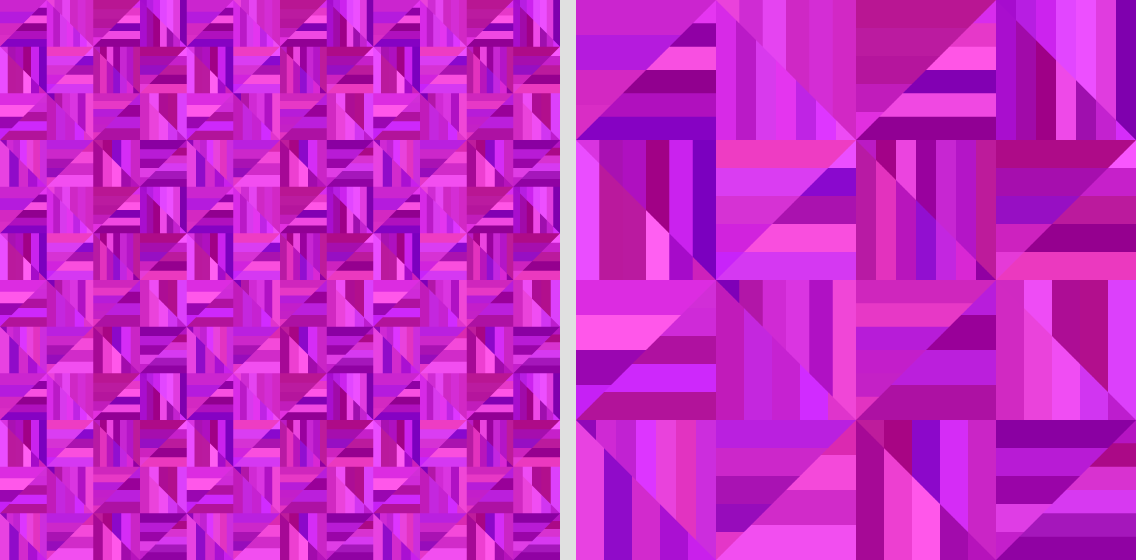
Left: the whole. Right: its middle third, enlarged.
Reproduce this pattern procedurally as a WebGL 1 fragment shader.

```glsl
precision highp float;

uniform vec2 u_resolution;

float hash(vec3 p) {
    p = fract(p * vec3(0.1031, 0.1130, 0.0973) + 0.37);
    p += dot(p, p.yzx + 33.33);
    return fract((p.x + p.y) * p.z);
}

// Weighted choice among six magentas, then a shift of tone and hue.
vec3 stripeColor(vec3 seed) {
    float pick = hash(seed);
    vec3 color = vec3(0.57, 0.03, 0.72);
    if (pick < 0.26) color = vec3(0.75, 0.12, 0.80);
    else if (pick < 0.44) color = vec3(0.93, 0.29, 0.94);
    else if (pick < 0.61) color = vec3(0.64, 0.03, 0.61);
    else if (pick < 0.77) color = vec3(0.85, 0.18, 0.79);
    else if (pick < 0.89) color = vec3(0.85, 0.18, 0.95);

    float tone = hash(seed + 17.0) - 0.5;
    float hue = hash(seed + 41.0) - 0.5;
    return clamp(color + 0.12 * tone + vec3(0.12, 0.06, -0.12) * hue, 0.0, 1.0);
}

vec3 patchwork(vec2 uv) {
    vec2 grid = uv * 12.0;
    vec2 cell = mod(floor(grid), 4.0);
    vec2 local = fract(grid);

    // Upright and level stripes alternate like a checkerboard.
    float upright = 1.0 - mod(cell.x + cell.y, 2.0);
    float across = mix(local.y, local.x, upright);

    // The diagonal leans left in upright cells and right in level ones.
    float diagonalX = mix(local.x, 1.0 - local.x, upright);
    float upper = step(diagonalX, local.y);

    // Each triangle has its own number of equal stripes.
    float triangle = 1.0 + 20.0 * upper;
    float count = floor(4.0 + 3.0 * hash(vec3(cell, triangle + 60.0))) + upright;
    float stripe = floor(across * count);
    return stripeColor(vec3(cell * 7.0 + 3.0, triangle + stripe));
}

void main() {
    // Average a 4 by 4 grid of samples to smooth every edge.
    vec3 color = vec3(0.0);
    for (int y = 0; y < 4; y++) {
        for (int x = 0; x < 4; x++) {
            vec2 offset = (vec2(float(x), float(y)) - 1.5) / 4.0;
            color += patchwork((gl_FragCoord.xy + offset) / u_resolution);
        }
    }
    gl_FragColor = vec4(color / 16.0, 1.0);
}
```
